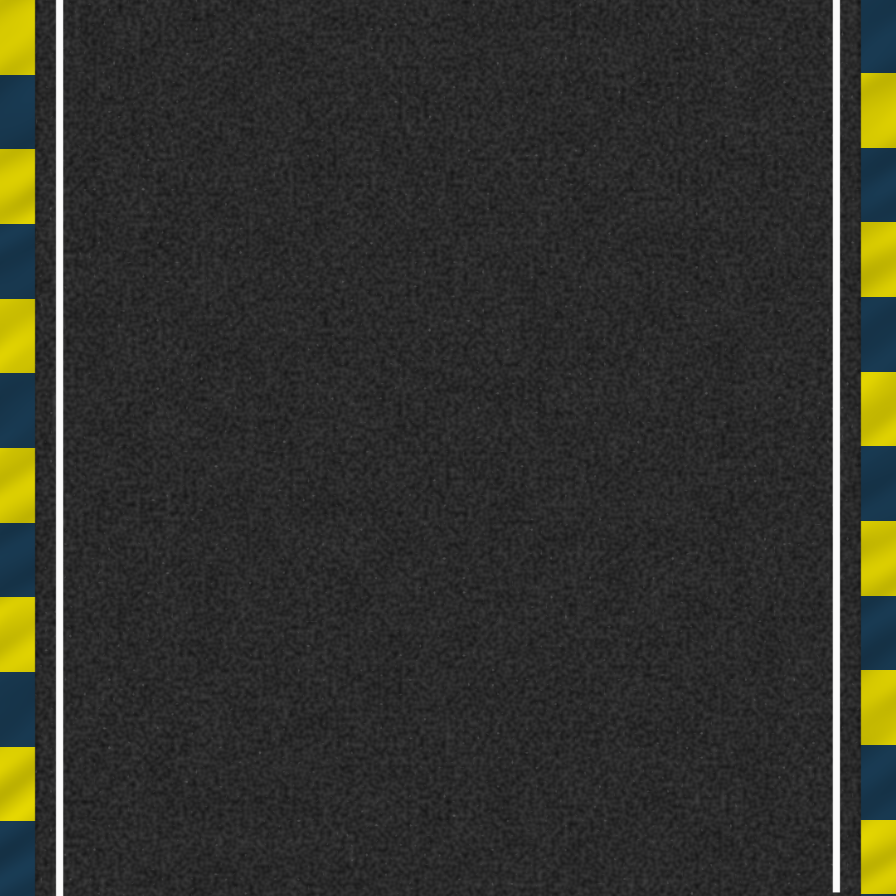
This texture is drawn by a three.js fragment shader. Its source:

```glsl
varying vec2 vUv;

#define KERB_WIDTH 0.0391
#define LINE_CENTER 0.0665
#define LINE_HALF 0.0040
#define BLOCKS 12.0
#define RIGHT_SHIFT 0.0020
#define EDGE 0.0010
#define GRAIN_SCALE 205.0
#define GRAIN_AMOUNT 0.085
#define ASPHALT vec3(0.163, 0.163, 0.164)
#define YELLOW vec3(0.815, 0.765, 0.003)
#define BLUE vec3(0.090, 0.212, 0.300)
#define PAINT vec3(0.985)

vec2 gradient(vec2 cell) {
  vec3 p = fract(cell.xyx * vec3(0.1031, 0.1030, 0.0973));
  p += dot(p, p.yzx + 33.33);
  float angle = 6.2832 * fract((p.x + p.y) * p.z);
  return vec2(cos(angle), sin(angle));
}

float gradientNoise(vec2 p) {
  vec2 i = floor(p);
  vec2 f = p - i;
  vec2 u = f * f * f * (f * (f * 6.0 - 15.0) + 10.0);
  vec2 e = vec2(1.0, 0.0);
  float bottom = mix(dot(gradient(i), f), dot(gradient(i + e), f - e), u.x);
  float top = mix(dot(gradient(i + e.yx), f - e.yx), dot(gradient(i + 1.0), f - 1.0), u.x);
  return mix(bottom, top, u.y);
}

vec3 asphalt(vec2 p) {
  // Fine grain over broader mottling
  float fine = gradientNoise(p * GRAIN_SCALE);
  float medium = gradientNoise(p * GRAIN_SCALE * 0.53 + 37.0);
  float broad = gradientNoise(p * 24.0 + 11.0);
  float shade = GRAIN_AMOUNT * (fine + 0.55 * medium + 0.22 * broad);

  // Sparse pale stones
  float stone = gradientNoise(p * GRAIN_SCALE * 0.9 + 91.0);
  shade += 0.13 * smoothstep(0.38, 0.70, stone);
  return ASPHALT + shade;
}

vec3 kerb(vec2 p, float side) {
  // Alternating blocks, in opposite phase on the two sides
  float row = (p.y - side * RIGHT_SHIFT) * BLOCKS;
  float local = fract(row);
  float phase = mod(floor(row) + side, 2.0);
  float blend = EDGE * BLOCKS;
  float toEdge = min(local, 1.0 - local);
  float isYellow = mix(phase, 0.5, 0.5 - 0.5 * smoothstep(-blend, blend, toEdge));
  isYellow = smoothstep(0.2, 0.8, isYellow);

  // Soft diagonal sheen
  float diagonal = p.y - 0.65 * p.x;
  float sheen = 0.065 * sin(diagonal * 88.0 + 1.2 * sin(p.y * 17.0));
  sheen += 0.08 * gradientNoise(vec2(diagonal * 32.0, p.x * 12.0));
  return mix(BLUE, YELLOW, isYellow) * (1.0 + sheen);
}

void main() {
  vec2 p = vUv;
  float side = step(0.5, p.x);
  float fromSide = min(p.x, 1.0 - p.x);
  vec3 color = asphalt(p);

  // Shade beside the kerb
  color *= 1.0 - 0.18 * (1.0 - smoothstep(KERB_WIDTH, KERB_WIDTH + 0.006, fromSide));

  // Edge lines; the right one stops just above the bottom
  float line = 1.0 - smoothstep(LINE_HALF - EDGE, LINE_HALF + EDGE, abs(fromSide - LINE_CENTER));
  line *= mix(1.0, smoothstep(0.003, 0.005, p.y), side);
  color = mix(color, PAINT, line);

  // Painted kerbs
  float onKerb = 1.0 - smoothstep(KERB_WIDTH - EDGE, KERB_WIDTH + EDGE, fromSide);
  color = mix(color, kerb(p, side), onKerb);

  gl_FragColor = vec4(color, 1.0);
}
```
